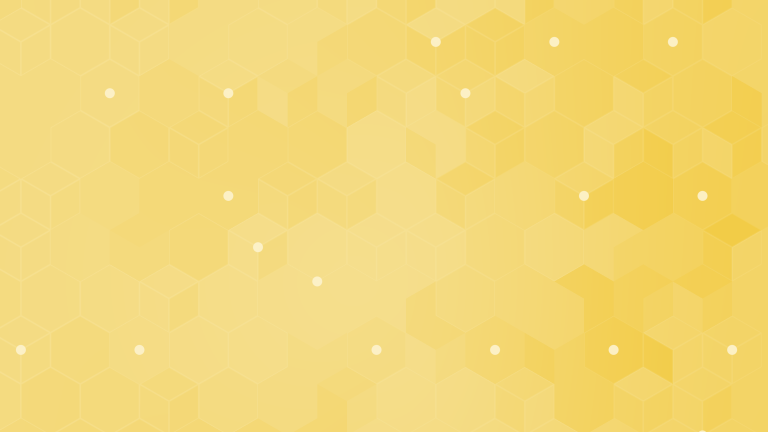
This background is drawn by a Shadertoy shader. Its source:

```glsl
// Honey-coloured wall of hexagons, many split into three cube faces.
// Clustered noise picks each face's depth, contrast grows to the right,
// and pale seams and round dots mark some edges, centres and corners.

float hash(vec2 p) {
    vec3 q = fract(p.xyx * 0.1031);
    q += dot(q, q.yzx + 33.33);
    return fract((q.x + q.y) * q.z);
}

float valueNoise(vec2 p) {
    vec2 i = floor(p), f = fract(p);
    f = f * f * (3.0 - 2.0 * f);
    float low = mix(hash(i), hash(i + vec2(1, 0)), f.x);
    float high = mix(hash(i + vec2(0, 1)), hash(i + vec2(1, 1)), f.x);
    return mix(low, high, f.y);
}

// Offset from the nearest centre of a pointy-top hexagon grid of unit width
vec2 hexLocal(vec2 q) {
    vec2 period = vec2(1.0, 1.73205);
    vec2 a = mod(q + 0.5 * period, period) - 0.5 * period;
    vec2 b = mod(q, period) - 0.5 * period;
    return dot(a, a) < dot(b, b) ? a : b;
}

vec2 hexId(vec2 centre) {
    return round(centre * vec2(2.0, 1.1547));
}

// Round marker on an evenly scattered fraction of the grid points
float dots(vec2 q, float share, float seed) {
    vec2 local = hexLocal(q);
    vec2 id = hexId(q - local);
    float pick = fract(dot(id, vec2(0.7549, 0.5698)) + 0.2 * hash(id + seed) + seed * 0.37);
    return step(pick, share) * (1.0 - smoothstep(0.078, 0.09, length(local)));
}

vec3 wall(vec2 fragCoord) {
    vec2 uv = fragCoord / iResolution.xy;
    vec2 q = (fragCoord / iResolution.y - vec2(1.146, 0.903)) / 0.1372;
    vec2 local = hexLocal(q);
    vec2 id = hexId(q - local);
    float side = abs(local.x);

    // Cube faces: 0 top, 1 left, 2 right
    float roof = local.y - side * 0.57735;
    float face = roof > 0.0 ? 0.0 : (local.x < 0.0 ? 1.0 : 2.0);
    float isCube = step(0.42, hash(id + 71.0));

    // Depth in four flat steps, so that equal neighbours merge
    float shade = valueNoise(id * vec2(0.27, 0.5) + 20.0);
    shade += isCube * (0.6 * (hash(id + face * 17.0 + 5.0) - 0.5) + 0.09 * (face - 1.0));
    float depth = floor(clamp((shade - 0.33) / 0.5, 0.0, 0.999) * 4.0) / 3.0;

    // Pale glow below the middle, golden right side
    vec2 fromGlow = (uv - vec2(0.47, 0.33)) * vec2(2.6, 1.5);
    float light = 0.85 + 0.16 * exp(-2.0 * dot(fromGlow, fromGlow));
    light -= 0.36 * smoothstep(0.52, 1.0, uv.x) + 0.06 * uv.x * (1.0 - uv.y);
    light -= depth * (0.10 + 0.42 * uv.x);
    vec3 colour = mix(vec3(0.95, 0.80, 0.28), vec3(0.96, 0.87, 0.55), clamp(light, 0.0, 1.05));

    // Thin seams on hexagon borders and cube edges
    float border = 0.5 - max(side, side * 0.5 + abs(local.y) * 0.866);
    float inner = min(abs(roof) * 0.866, local.y < 0.0 ? side : 1.0);
    float seam = min(border, mix(1.0, inner, isCube));
    float seamAlpha = 0.3 * step(0.4, hash(id + 43.0)) * (1.0 - 0.5 * uv.x);
    colour = mix(colour, vec3(0.98, 0.92, 0.68), seamAlpha * (1.0 - smoothstep(0.005, 0.02, seam)));

    // Dots on centres and on lower corners
    float dot_ = max(dots(q, 0.10, 1.0), dots(q + vec2(0.0, 0.57735), 0.055, 2.0));
    return mix(colour, vec3(0.99, 0.95, 0.80), 0.92 * dot_);
}

void mainImage(out vec4 fragColor, in vec2 fragCoord) {
    // Average of 3 by 3 samples smooths every edge
    vec3 sum = vec3(0.0);
    for (int y = -1; y <= 1; y++)
        for (int x = -1; x <= 1; x++)
            sum += wall(fragCoord + vec2(x, y) / 3.0);
    fragColor = vec4(sum / 9.0, 1.0);
}
```
